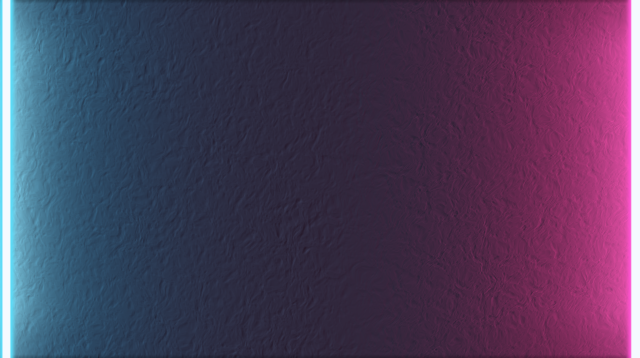
A Shadertoy shader for this background:

```glsl
// Dark rough plaster wall lit by a cyan tube on the left and a magenta tube on the right.

// Wall and light colours
const vec3 WALL = vec3(0.178, 0.150, 0.228);
const vec3 CYAN_NEAR = vec3(0.40, 0.56, 0.53);
const vec3 CYAN_WIDE = vec3(-0.04, 0.14, 0.18);
const vec3 PINK_NEAR = vec3(0.50, 0.22, 0.43);
const vec3 PINK_WIDE = vec3(0.27, -0.03, 0.05);
const vec3 CYAN_HALO = vec3(0.35, 0.86, 0.97);
const vec3 PINK_HALO = vec3(1.00, 0.32, 0.82);
const vec3 TUBE_CORE = vec3(0.96, 0.98, 1.00);

// Faint tints that rake over the relief far from the tubes
const vec3 CYAN_RAKE = vec3(0.10, 0.16, 0.20);
const vec3 PINK_RAKE = vec3(0.22, 0.06, 0.13);

// Tubes: centre and half width, as shares of the canvas width
const vec2 LEFT_TUBE = vec2(0.0100, 0.0062);
const vec2 RIGHT_TUBE = vec2(0.9950, 0.0088);
const float HALO_WIDTH = 0.006;

// Reach of the near and wide light, as shares of the canvas width
const vec2 CYAN_REACH = vec2(0.052, 0.26);
const vec2 PINK_REACH = vec2(0.085, 0.26);

// Plaster relief, in units of the canvas height
const float GRAIN_SCALE = 72.0;
const float WARP_SCALE = 24.0;
const float WARP_AMOUNT = 0.020;
const float RELIEF_STEP = 0.0035;
const float RELIEF_STRENGTH = 0.95;

float hash(vec2 p) {
    return fract(sin(dot(p, vec2(127.1, 311.7))) * 43758.5453);
}

float noise(vec2 p) {
    vec2 cell = floor(p);
    vec2 f = fract(p);
    f = f * f * (3.0 - 2.0 * f);
    float low = mix(hash(cell), hash(cell + vec2(1.0, 0.0)), f.x);
    float high = mix(hash(cell + vec2(0.0, 1.0)), hash(cell + vec2(1.0, 1.0)), f.x);
    return mix(low, high, f.y);
}

// Short warped bumps, slightly stretched along a steep diagonal
float plasterHeight(vec2 p) {
    vec2 warp = vec2(noise(p * WARP_SCALE), noise(p * WARP_SCALE + 37.0)) - 0.5;
    vec2 q = mat2(0.94, 0.34, -0.34, 0.94) * p + warp * WARP_AMOUNT;
    q *= GRAIN_SCALE * vec2(1.0, 0.7);
    float height = 0.0;
    float amplitude = 0.5;
    for (int i = 0; i < 3; i++) {
        float n = noise(q);
        height += amplitude * mix(n, 1.0 - abs(2.0 * n - 1.0), 0.4);
        q = mat2(1.4, 1.0, -1.0, 1.4) * q + 17.3;
        amplitude *= 0.55;
    }
    return height;
}

// Tight glow plus broad wash at distance d from a tube
vec3 tubeLight(float d, vec2 reach, vec3 nearColor, vec3 wideColor, float endFade) {
    d = max(d, 0.0);
    float wide = d / reach.y;
    return nearColor * exp(-d / reach.x) * endFade
         + wideColor * exp(-wide * wide) * mix(0.8, 1.0, endFade);
}

// Coloured halo around a white core
vec3 drawTube(vec3 color, float x, vec2 tube, vec3 halo, float pixel) {
    float d = abs(x - tube.x) - tube.y;
    float h = max(d, 0.0) / HALO_WIDTH;
    color = mix(color, halo, exp(-h * h));
    return mix(color, TUBE_CORE, 1.0 - smoothstep(-pixel, pixel, d));
}

void mainImage(out vec4 fragColor, in vec2 fragCoord) {
    vec2 uv = fragCoord / iResolution.xy;
    vec2 p = fragCoord / iResolution.y;
    float pixel = 1.0 / iResolution.x;

    // Light weakens toward the ends of the tubes
    float endDistance = min(uv.y, 1.0 - uv.y);
    float endFade = mix(0.6, 1.0, smoothstep(0.0, 0.16, endDistance));
    vec3 cyan = tubeLight(uv.x - LEFT_TUBE.x, CYAN_REACH, CYAN_NEAR, CYAN_WIDE, endFade);
    vec3 pink = tubeLight(RIGHT_TUBE.x - uv.x, PINK_REACH, PINK_NEAR, PINK_WIDE, endFade);

    // Each tube rakes across the relief from its own side
    float h = plasterHeight(p);
    float slopeX = plasterHeight(p + vec2(RELIEF_STEP, 0.0)) - h;
    float slopeY = plasterHeight(p + vec2(0.0, RELIEF_STEP)) - h;
    float patches = RELIEF_STRENGTH * mix(0.65, 1.25, noise(p * 5.0 + 9.0));
    float cyanSlope = (slopeX - 0.6 * slopeY) * patches;
    float pinkSlope = (-slopeX - 0.6 * slopeY) * patches;
    float pinkShare = smoothstep(0.45, 0.72, uv.x);
    vec3 cyanTint = (CYAN_RAKE + 0.8 * max(cyan, 0.0)) * (1.0 - pinkShare);
    vec3 pinkTint = (PINK_RAKE + 0.8 * max(pink, 0.0)) * pinkShare;
    float glare = max(exp(-uv.x / 0.05), exp((uv.x - 1.0) / 0.09));
    vec3 relief = (cyanTint * cyanSlope + pinkTint * pinkSlope) * (1.0 - 0.75 * glare);

    vec3 color = WALL + cyan + pink + relief;
    color *= mix(0.8, 1.0, smoothstep(0.0, 0.012, endDistance));

    color = drawTube(color, uv.x, LEFT_TUBE, CYAN_HALO, pixel);
    color = drawTube(color, uv.x, RIGHT_TUBE, PINK_HALO, pixel);
    fragColor = vec4(clamp(color, 0.0, 1.0), 1.0);
}
```
